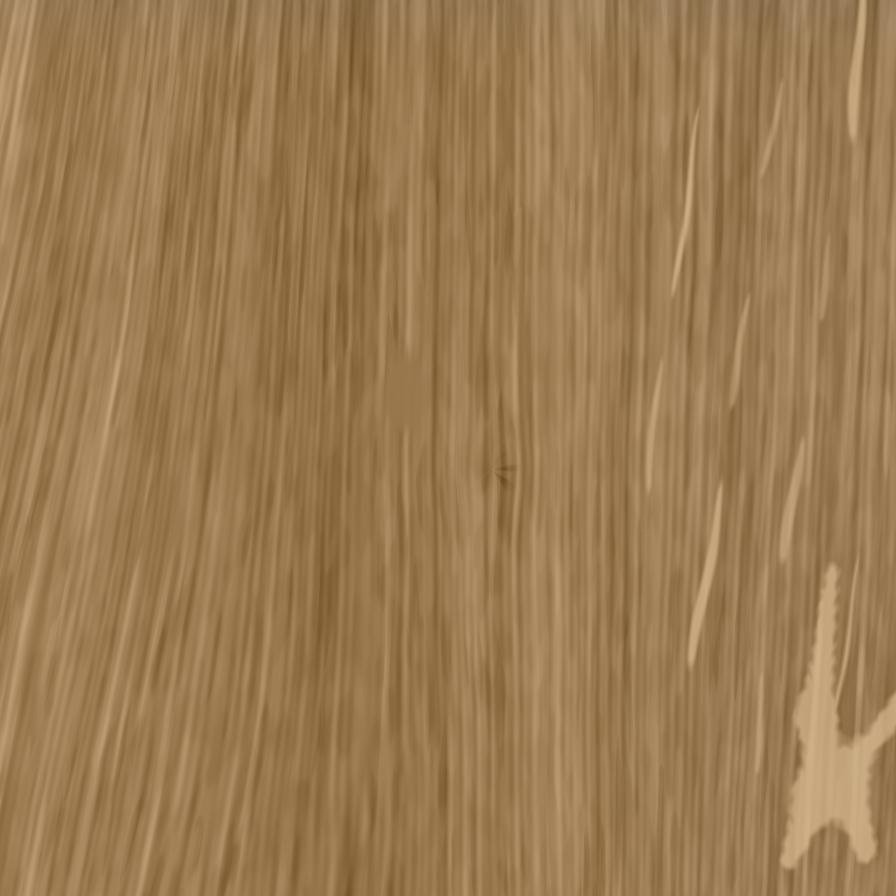
Reproduce this texture procedurally as a Shadertoy shader.

```glsl
const vec3 WOOD = vec3(0.608, 0.478, 0.315);      // mid tone
const vec3 TONE_STEP = vec3(0.040, 0.040, 0.042); // one step lighter
const vec3 FLECK = vec3(0.790, 0.670, 0.510);
const vec3 GREY_CAST = vec3(-0.018, -0.004, 0.012);

const float LEFT_LEAN = 0.19;
const float RIGHT_LEAN = 0.05;
const vec2 BROAD_GRAIN = vec2(15.0, 0.8);   // cells across, cells along
const vec2 MEDIUM_GRAIN = vec2(52.0, 1.0);
const vec2 FINE_GRAIN = vec2(118.0, 4.0);
const vec2 SPECKLE_GRAIN = vec2(140.0, 30.0);
const vec2 STREAK_GRAIN = vec2(120.0, 4.5);
const vec2 PORE_GRAIN = vec2(160.0, 13.0);
const vec2 DRIFT_GRAIN = vec2(9.0, 1.6);
const vec3 LINE_COUNT = vec3(49.0, 77.0, 113.0); // fibre lines across
const vec3 LINE_DEPTH = vec3(0.45, 0.45, 0.40);
const float BLEND = 5.5;                    // cell blending

const vec2 KNOT = vec2(0.548, 0.475);
const float KNOT_SIZE = 0.033;
const vec2 SMOOTH_SPOT = vec2(0.453, 0.560);
const int FLECK_COUNT = 10;
const float EDGE = 0.003;
const float TAU = 6.28319;

float hash(vec2 p) {
    vec3 q = fract(vec3(p.xyx) * 0.1031);
    q += dot(q, q.yzx + 33.33);
    return fract((q.x + q.y) * q.z);
}

// Cellular noise: jittered points blend their random values, -1 to 1
float cells(vec2 p) {
    vec2 id = floor(p);
    float sum = 0.0, weight = 1e-4;
    for (int j = -1; j <= 1; j++)
    for (int i = -1; i <= 1; i++) {
        vec2 c = id + vec2(i, j);
        vec2 d = c + vec2(hash(c + 11.3), hash(c + 47.9)) - p;
        float w = exp(-BLEND * dot(d, d));
        sum += w * (2.0 * hash(c + 83.1) - 1.0);
        weight += w;
    }
    return sum / weight;
}

// Distance to a limb whose radius runs from ra to rb
float limb(vec2 p, vec2 a, vec2 b, float ra, float rb) {
    vec2 ab = b - a;
    float h = clamp(dot(p - a, ab) / dot(ab, ab), 0.0, 1.0);
    return length(p - a - ab * h) - mix(ra, rb, h);
}

float smoothMin(float a, float b) {
    float h = max(0.03 - abs(a - b), 0.0) / 0.03;
    return min(a, b) - h * h * 0.0075;
}

// Straightens the leaning, wavy fibres into vertical ones
vec2 fibreSpace(vec2 p) {
    float lean = LEFT_LEAN * (1.0 - smoothstep(0.0, 0.55, p.x))
               + RIGHT_LEAN * smoothstep(0.6, 0.9, p.x);
    float wave = 0.002 * sin(p.y * 6.0 + p.x * 9.0) + 0.0007 * sin(p.y * 23.0 - p.x * 23.0);
    vec2 k = p - KNOT;
    float bulge = 0.2 * k.x * exp(-dot(k, k) / (2.0 * KNOT_SIZE * KNOT_SIZE));
    return vec2(p.x - lean * (p.y - 0.5) + wave - bulge, p.y);
}

// Long unbroken fibre lines from layered sines with drifting spacing
float fibreLines(vec2 f) {
    float drift = 2.2 * cells(f * DRIFT_GRAIN + 71.0) + 1.5 * sin(f.x * 37.0);
    vec3 phase = TAU * LINE_COUNT * f.x + drift * vec3(1.0, -1.3, 1.7);
    return dot(sin(phase), LINE_DEPTH);
}

// Slim pale ray flecks scattered down the right side
float slimFlecks(vec2 p) {
    float mask = 0.0;
    for (int i = 0; i < FLECK_COUNT; i++) {
        float n = float(i);
        float r = hash(vec2(n, 5.7));
        vec2 c = vec2(0.72 + 0.25 * fract(0.618 * n + 0.95), 0.94 - 0.083 * n);
        float halfLength = mix(0.05, 0.12, r);
        float y = p.y - c.y, t = y / halfLength;
        float axis = c.x + mix(0.06, 0.2, hash(vec2(n, 9.1))) * y + 0.002 * sin(y * 35.0 + n);
        float width = mix(0.002, 0.006, hash(vec2(n, 2.3)));
        width *= sqrt(max(1.0 - t * t, 0.0)) * (1.0 - 0.3 * t);
        float body = smoothstep(EDGE, -EDGE, abs(p.x - axis) - width);
        mask = max(mask, body * smoothstep(1.0, 0.8, abs(t)) * mix(0.5, 1.0, r));
    }
    return mask;
}

// Large branching fleck in the lower right corner
float branchedFleck(vec2 p) {
    float d = limb(p, vec2(0.929, 0.365), vec2(0.911, 0.20), 0.008, 0.018);
    d = smoothMin(d, limb(p, vec2(0.911, 0.20), vec2(0.922, 0.12), 0.017, 0.027));
    d = smoothMin(d, limb(p, vec2(0.908, 0.11), vec2(0.882, 0.04), 0.022, 0.011));
    d = smoothMin(d, limb(p, vec2(0.945, 0.13), vec2(0.966, 0.05), 0.022, 0.013));
    return smoothMin(d, limb(p, vec2(0.948, 0.14), vec2(1.010, 0.22), 0.013, 0.013));
}

// Blurred dark spokes fanning out of a small knot
float knotShade(vec2 p) {
    vec2 k = (p - KNOT) / KNOT_SIZE;
    float r = length(k), a = atan(k.y, k.x);
    float spokes = smoothstep(-0.3, 0.9, sin(a * 6.0 + 1.2 * sin(a * 2.0) + r));
    float fan = smoothstep(-0.3, 0.6, dot(k, vec2(0.8, -0.6)));
    return spokes * fan * smoothstep(1.1, 0.5, r) + 0.5 * exp(-3.0 * r * r);
}

void mainImage(out vec4 fragColor, in vec2 fragCoord) {
    vec2 p = fragCoord / iResolution.xy;
    vec2 f = fibreSpace(p);

    // Grain layers, calmed inside one smooth spot
    float speckle = cells(f * SPECKLE_GRAIN + 59.0);
    float fine = 0.7 * cells(f * MEDIUM_GRAIN) + 0.9 * cells(f * FINE_GRAIN + 31.0);
    fine += fibreLines(f) + 0.65 * speckle;
    fine += 1.1 * smoothstep(0.3, 0.85, cells(f * STREAK_GRAIN + 17.0));
    fine -= 1.1 * smoothstep(0.3, 0.85, cells(f * PORE_GRAIN + 7.0));
    vec2 s = (p - SMOOTH_SPOT) / vec2(0.026, 0.042);
    fine *= 1.0 - 0.9 * smoothstep(1.2, 0.7, length(s));
    float tone = 0.6 * cells(f * BROAD_GRAIN + 3.0) + fine;

    // Broad shading and knot
    tone += 0.35 * smoothstep(0.35, 0.0, p.x) + 0.3 * smoothstep(0.6, 0.85, p.x);
    tone -= 0.5 * exp(-40.0 * pow(f.x - 0.40, 2.0));
    tone -= 1.9 * knotShade(p);

    // Branched fleck with a faintly toothed rim and darker wood around it
    float d = branchedFleck(p) + 0.0015 * speckle + 0.001 * sin(p.y * 310.0 + 2.0 * speckle);
    tone -= 0.9 * exp(-28.0 * max(d, 0.0));
    float pale = max(slimFlecks(p), 0.95 * smoothstep(EDGE, -2.0 * EDGE, d));

    vec3 colour = WOOD + TONE_STEP * tone;
    colour += GREY_CAST * (smoothstep(0.93, 1.0, p.y) + 0.5 * smoothstep(0.6, 0.9, p.x));
    colour = mix(colour, FLECK + 0.25 * TONE_STEP * tone, pale);
    fragColor = vec4(colour, 1.0);
}
```
